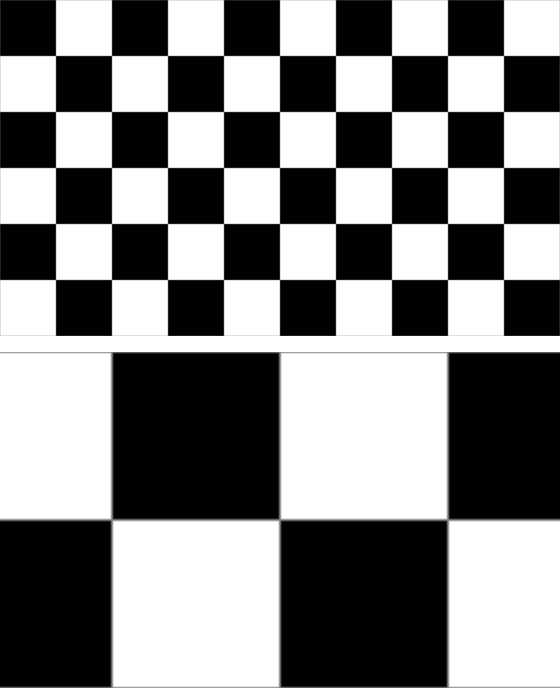
Top: the whole. Bottom: its middle third, enlarged.
Write a Shadertoy shader that draws this pattern.

```glsl
// Checkerboard of black and white squares, ten across and six down, with
// thin soft grey edges. Each axis gives a signed square wave with sloped
// edges; their product is the checker. Even counts make it tile.

const vec2  CELLS       = vec2(10.0, 6.0);       // squares across and down
const vec3  LIGHT       = vec3(1.0);
const vec3  DARK        = vec3(0.0);
const vec3  EDGE_TINT   = vec3(0.0, 0.0, 0.012); // taken from mid greys to warm them
const float EDGE_SPREAD = 0.012;                 // half width of an edge, in cells

// Per axis: +1 in even cells, -1 in odd ones, sloping through 0 at each border.
vec2 softSquareWave(vec2 cellPos, vec2 halfWidth) {
    vec2 parity = 1.0 - 2.0 * mod(floor(cellPos), 2.0);
    vec2 borderDist = 0.5 - abs(fract(cellPos) - 0.5);
    return parity * min(borderDist / halfWidth, 1.0);
}

void mainImage(out vec4 fragColor, in vec2 fragCoord) {
    vec2 cellPos = fragCoord / iResolution.xy * CELLS;
    vec2 pixel = CELLS / iResolution.xy;

    // Edges keep their width, but never fall below one pixel
    vec2 wave = softSquareWave(cellPos, max(vec2(EDGE_SPREAD), 0.5 * pixel));
    float lightness = 0.5 + 0.5 * wave.x * wave.y;

    // Blend, with a faint warm cast on the grey borders
    vec3 color = mix(DARK, LIGHT, lightness);
    color -= EDGE_TINT * 4.0 * lightness * (1.0 - lightness);
    fragColor = vec4(color, 1.0);
}
```
